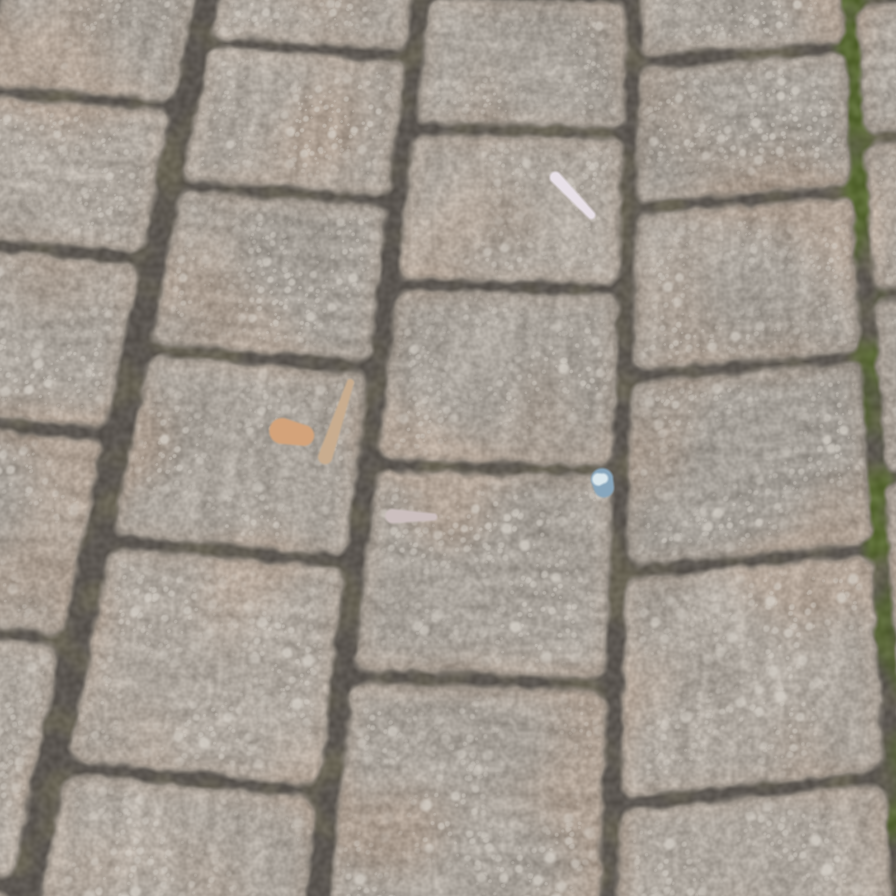
This texture is drawn by a Shadertoy shader. Its source:

```glsl
// Worn concrete setts in five staggered columns, seen in mild perspective.
// Canvas points are mapped to column and row units; each stone is a rounded
// box with ragged edges, brushed grain and pale aggregate, plus some litter.

const float HORIZON = 2.2135;             // vanishing line, above the top edge
const float ROW_RATE = 34.32;             // rows per unit of inverse depth
const float ROW_START = 15.132;
const vec2 COLUMN_WIDTH = vec2(0.239, 0.3255);  // at top, at bottom
const vec2 MAIN_SEAM = vec2(0.7083, 0.6797);    // x at top, at bottom
const float ROW_SHIFT[5] = float[5](0.357, 0.0, 0.587, 0.045, 0.58);
const float ROW_TILT[5] = float[5](0.13, 0.11, 0.035, -0.115, -0.12);
const float SEAM_HALF[6] = float[6](0.010, 0.0145, 0.0100, 0.0078, 0.0085, 0.009);
const float JOINT_HALF = 0.0055;
const float CORNER = 0.016;
const float EDGE_SOFTNESS = 0.0035;

const vec3 STONE = vec3(0.655, 0.635, 0.607);
const vec3 STONE_WARM = vec3(0.68, 0.625, 0.575);
const vec3 STONE_DARK = vec3(0.47, 0.45, 0.42);
const vec3 AGGREGATE = vec3(0.84, 0.82, 0.79);
const vec3 JOINT = vec3(0.36, 0.34, 0.32);
const vec3 JOINT_EARTH = vec3(0.42, 0.40, 0.34);
const vec3 MOSS = vec3(0.34, 0.42, 0.18);

vec2 hash2(vec2 p) {
    vec3 a = fract(p.xyx * vec3(0.1031, 0.1030, 0.0973));
    a += dot(a, a.yzx + 33.33);
    return fract((a.xx + a.yz) * a.zy);
}

float corner(vec2 cell, vec2 offset) {
    float angle = 6.2832 * hash2(cell).x;
    return dot(vec2(cos(angle), sin(angle)), offset);
}

// Gradient noise, about -0.7 to 0.7
float noise(vec2 p) {
    vec2 i = floor(p), f = p - i, e = vec2(1, 0);
    vec2 s = f * f * f * (f * (f * 6.0 - 15.0) + 10.0);
    return mix(mix(corner(i, f), corner(i + e, f - e), s.x),
               mix(corner(i + e.yx, f - e.yx), corner(i + 1.0, f - 1.0), s.x), s.y);
}

// Soft pebbles of random size, one in some of the grid cells
float speckles(vec2 p, float density) {
    vec2 base = floor(p);
    float cover = 0.0;
    for (int y = -1; y <= 1; y++)
    for (int x = -1; x <= 1; x++) {
        vec2 cell = base + vec2(x, y);
        vec2 kind = hash2(cell + 71.3);
        float radius = mix(0.22, 0.55, kind.y * kind.y);
        float spot = 1.0 - smoothstep(radius * 0.35, radius, length(p - cell - hash2(cell)));
        cover = max(cover, spot * step(kind.x, density) * (0.5 + 0.5 * kind.y));
    }
    return cover;
}

float roundBox(vec2 p, vec2 halfSize, float r) {
    vec2 q = abs(p) - halfSize + r;
    return length(max(q, 0.0)) + min(max(q.x, q.y), 0.0) - r;
}

// Lays a rounded strip from a to b, narrowing by taper, over the ground
void layStrip(inout vec3 ground, vec2 p, vec2 a, vec2 b, float r, float taper, vec3 tint) {
    vec2 ab = b - a;
    float t = clamp(dot(p - a, ab) / dot(ab, ab), 0.0, 1.0);
    float d = length(p - a - ab * t) - r * (1.0 - taper * t);
    ground = mix(ground, tint, 1.0 - smoothstep(-0.002, 0.002, d));
}

void mainImage(out vec4 fragColor, in vec2 fragCoord) {
    vec2 p = fragCoord / iResolution.xy;
    p.y = 1.0 - p.y;                      // measured down from the far edge

    // Perspective grid
    float width = mix(COLUMN_WIDTH.x, COLUMN_WIDTH.y, p.y);
    float depth = p.y + HORIZON;
    float height = depth * depth / ROW_RATE;
    float u = (p.x - mix(MAIN_SEAM.x, MAIN_SEAM.y, p.y)) / width;
    int column = clamp(int(floor(u)) + 3, 0, 4);
    float v = ROW_START - ROW_RATE / depth - ROW_SHIFT[column]
            - ROW_TILT[column] * (fract(u) - 0.5);
    vec2 id = vec2(float(column), floor(v) + 9.0);
    vec2 kind = hash2(id * 7.0 + 3.0);

    // Stone outline
    float zoom = width / 0.28;
    float left = SEAM_HALF[column] * zoom, right = SEAM_HALF[column + 1] * zoom;
    vec2 q = (fract(vec2(u, v)) - 0.5) * vec2(width, height);
    vec2 halfSize = 0.5 * vec2(width - left - right, height) - vec2(0.0, JOINT_HALF * zoom);
    float d = roundBox(q - vec2(0.5 * (left - right), 0.0), halfSize, CORNER * zoom);
    d += 0.004 * noise(p * 26.0) + 0.004 * noise(p * 65.0);
    d += 0.012 * max(noise(p * 19.0 + 40.0) - 0.3, 0.0);

    // Stone surface: brushed grain, patches, pale aggregate
    vec2 face = q / zoom + id * 3.7;
    vec2 brush = kind.x < 0.5 ? vec2(50.0, 11.0) : vec2(15.0, 75.0);
    float tone = 0.08 * noise(face * brush) + 0.05 * noise(p * 9.0)
               + 0.09 * noise(p * 95.0) + 0.07 * noise(p * 190.0) + 0.04 * (kind.y - 0.5);
    float inner = smoothstep(0.0, 0.03, -d);
    float warmth = smoothstep(-0.1, 0.6, noise(p * 7.0 + 20.0)) + 0.35 * (1.0 - inner);
    vec3 stone = mix(STONE, STONE_WARM, clamp(warmth + 0.25 * kind.y, 0.0, 1.0)) + tone;
    float gravel = max(speckles(face * 62.0, 0.5), speckles(face * 105.0 + 9.0, 0.45) * 0.7);
    gravel *= mix(0.25, 1.0, inner) * smoothstep(-0.5, 0.35, noise(p * 11.0 + 5.0));
    stone = mix(stone, AGGREGATE, 0.75 * gravel);
    stone = mix(stone, STONE_DARK, 0.65 * smoothstep(-0.008, 0.001, d));

    // Joints, with moss along the right-hand seam
    vec3 joint = mix(JOINT, JOINT_EARTH, smoothstep(-0.2, 0.5, noise(p * 24.0)));
    joint += 0.07 * noise(p * 120.0);
    float moss = 1.0 - smoothstep(0.008, 0.028, abs(u - 1.0) * width);
    moss *= smoothstep(-0.35, 0.3, noise(p * 17.0 + 8.0) + 0.25 - 0.4 * p.y);
    joint = mix(joint, MOSS + 0.12 * noise(p * 80.0), 0.85 * moss);
    float soft = max(EDGE_SOFTNESS, 1.0 / iResolution.y);
    vec3 color = mix(stone, joint, smoothstep(-soft, soft, d));

    // Litter: paper slivers, wood chip, stick and a glassy pebble
    layStrip(color, p, vec2(0.620, 0.198), vec2(0.660, 0.240), 0.0065, 0.3, vec3(0.91, 0.88, 0.91));
    layStrip(color, p, vec2(0.438, 0.576), vec2(0.484, 0.577), 0.008, 0.5, vec3(0.80, 0.75, 0.75));
    layStrip(color, p, vec2(0.315, 0.481), vec2(0.339, 0.486), 0.0145, 0.2, vec3(0.83, 0.64, 0.48));
    layStrip(color, p, vec2(0.363, 0.510), vec2(0.391, 0.427), 0.008, 0.5, vec3(0.79, 0.68, 0.56));
    layStrip(color, p, vec2(0.672, 0.535), vec2(0.674, 0.544), 0.0125, 0.1, vec3(0.53, 0.65, 0.74));
    layStrip(color, p, vec2(0.668, 0.535), vec2(0.673, 0.534), 0.007, 0.2, vec3(0.86, 0.91, 0.93));

    fragColor = vec4(clamp(color, 0.0, 1.0), 1.0);
}
```
